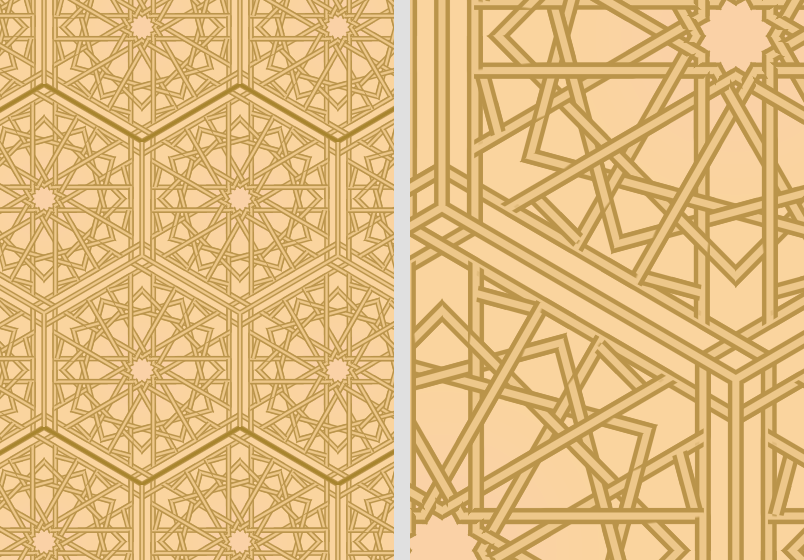
Left, the full canvas; right, a detail of the centre.
Reproduce this pattern procedurally as a Shadertoy shader.

```glsl
const float PI = 3.14159265;
const float SQRT3 = 1.7320508;

// Layout, in canvas widths
const vec2 CELL_ORIGIN = vec2(0.609, 0.917);
const float APOTHEM = 0.2486;
const float ROW_STRETCH = 1.0107;

// Motif, in cell apothems
const float PETAL_OFFSET = 0.116;
const float RING_OFFSET = 0.571;
const float CAP_OFFSET = 0.866;
const float STRIP_OFFSET = 0.888;
const float BAND_HALF = 0.027;
const float CORE_HALF = 0.012;
const float SEAM_HALF = 0.017;

const vec3 GROUND = vec3(0.98, 0.83, 0.62);
const vec3 GROUND_ROSE = vec3(0.98, 0.82, 0.65);
const vec3 OUTLINE = vec3(0.73, 0.58, 0.29);
const vec3 CORE = vec3(0.93, 0.78, 0.54);
const vec3 SEAM = vec3(0.66, 0.52, 0.18);

float hexDistance(vec2 p) {
    p = abs(p);
    return max(p.x, 0.5 * p.x + 0.5 * SQRT3 * p.y);
}

// Position in the nearest hexagon; z is 1 on alternate rows
vec3 hexCell(vec2 p) {
    vec2 period = vec2(2.0, 2.0 * SQRT3);
    vec2 a = p - period * round(p / period);
    vec2 b = p - 0.5 * period;
    b -= period * round(b / period);
    return dot(a, a) < dot(b, b) ? vec3(a, 0.0) : vec3(b, 1.0);
}

// x runs along the normal at the given angle, y along the strand
vec2 strandFrame(vec2 p, float angle) {
    float c = cos(angle), s = sin(angle);
    return vec2(c * p.x + s * p.y, c * p.y - s * p.x);
}

vec3 bandColor(float d, float aa) {
    return mix(CORE, OUTLINE, smoothstep(CORE_HALF - aa, CORE_HALF + aa, d));
}

// Paints a strand; the upper layer keeps only its raised crossings
void paintStrand(inout vec3 color, vec2 q, float offset, float inside, bool upper, float aa) {
    float d = abs(q.x - offset);
    if (d > BAND_HALF + aa || inside < -2.0 * aa) return;
    float cover = 1.0 - smoothstep(BAND_HALF - aa, BAND_HALF + aa, d);
    cover *= smoothstep(-2.0 * aa, 0.0, inside);
    if (upper) {
        float height = sign(q.y) * cos(12.0 * atan(q.y, q.x));
        cover *= smoothstep(-0.1, 0.1, height);
    }
    color = mix(color, bandColor(d, aa), cover);
}

void mainImage(out vec4 fragColor, in vec2 fragCoord) {
    vec2 p = fragCoord / iResolution.x - CELL_ORIGIN;
    p /= APOTHEM * vec2(1.0, ROW_STRETCH);
    float aa = 0.7 / (iResolution.x * APOTHEM);
    vec3 cell = hexCell(p);
    vec2 c = cell.xy;
    float edge = hexDistance(c);

    vec3 color = mix(GROUND_ROSE, GROUND, smoothstep(0.15, 0.6, length(c)));

    // Interlaced rosette: all strands, then the crossings that pass over
    for (int layer = 0; layer < 2; layer++) {
        bool upper = layer == 1;

        // Strips beside the six edges
        for (int i = 0; i < 6; i++) {
            vec2 q = strandFrame(c, float(i) * PI / 3.0);
            paintStrand(color, q, STRIP_OFFSET, 1.0, upper, aa);
        }

        // Ring of stars with chevron tips, and the outer caps
        for (int i = 0; i < 12; i++) {
            vec2 q = strandFrame(c, (float(i) + 0.5) * PI / 6.0);
            paintStrand(color, q, CAP_OFFSET, 0.121 * q.x - abs(q.y), upper, aa);
            paintStrand(color, q, RING_OFFSET, q.x - abs(q.y), upper, aa);
        }

        // Petal sides, from the central star to the strips
        for (int i = 0; i < 12; i++) {
            vec2 q = strandFrame(c, float(i) * PI / 6.0);
            float outsideStar = 0.5 * (SQRT3 * abs(q.y) - q.x);
            float inside = min(outsideStar, STRIP_OFFSET - edge);
            paintStrand(color, q, PETAL_OFFSET, inside, upper, aa);
        }
    }

    // Hexagon borders, with a solid seam on every other zigzag
    float border = 1.0 - edge;
    float cover = 1.0 - smoothstep(BAND_HALF - aa, BAND_HALF + aa, border);
    color = mix(color, bandColor(border, aa), cover);
    bool slanted = edge > abs(c.x) + 0.0001;
    bool seamSide = (cell.z < 0.5) == (c.y > 0.0);
    if (slanted && seamSide) {
        float seam = 1.0 - smoothstep(SEAM_HALF - aa, SEAM_HALF + aa, border);
        color = mix(color, SEAM, seam);
    }

    fragColor = vec4(color, 1.0);
}
```
